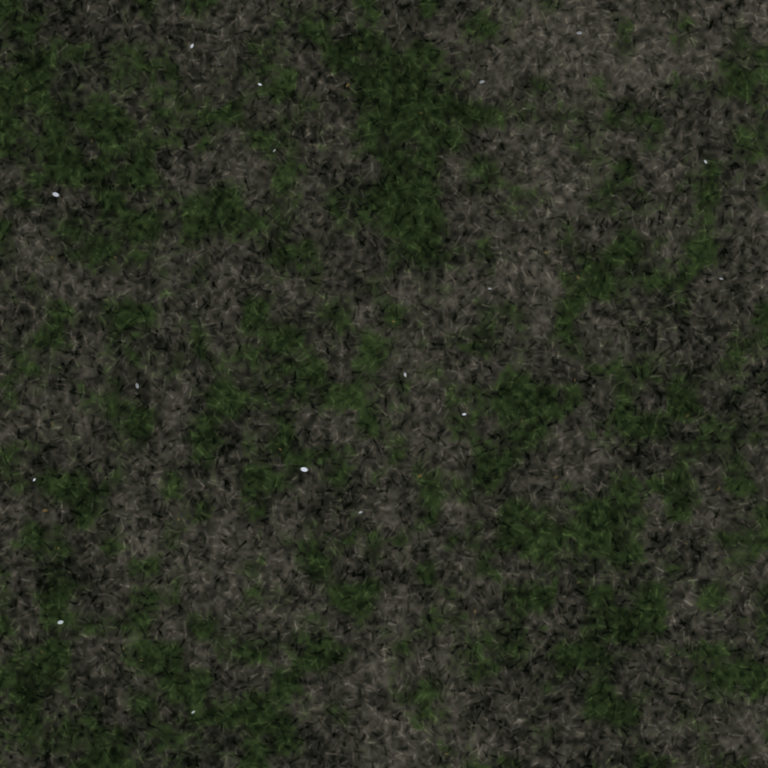
This texture is drawn by a WebGL 2 fragment shader. Its source:

```glsl
#version 300 es
precision highp float;
// Dark, worn lawn: dry straw and soil, mossy green clumps and a few pale flecks.

uniform vec2 u_resolution;
out vec4 fragColor;

const vec3 SOIL = vec3(0.098, 0.102, 0.082);
const vec3 STRAW = vec3(0.305, 0.292, 0.258);
const vec3 LEAF_SHADE = vec3(0.075, 0.105, 0.055);
const vec3 LEAF_LIGHT = vec3(0.205, 0.260, 0.145);
const vec3 FLECK_WHITE = vec3(0.80, 0.83, 0.88);
const vec3 PETAL_TAN = vec3(0.46, 0.38, 0.22);

const float PATCH_SCALE = 4.5;     // broad dry and lush areas
const float CLUMP_SCALE = 27.0;    // single green tufts
const float LITTER_SCALE = 24.0;   // uneven straw cover
const float GRAIN_SCALE = 115.0;   // fine litter
const float GRAIN_CONTRAST = 1.2;
const float BLADE_SCALE = 80.0;    // blade cells across the canvas
const int BLADE_LAYERS = 3;
const float BLADE_WIDTH = 0.0018;
const float BLADE_CONTRAST = 0.82;
const float GREEN_START = 0.42;
const float GREEN_FULL = 0.75;

vec3 hash3(vec2 p) {
    vec3 q = fract(p.xyx * vec3(0.1031, 0.1030, 0.0973));
    q += dot(q, q.yxz + 33.33);
    return fract((q.xxy + q.yzz) * q.zyx);
}

float valueNoise(vec2 p) {
    vec2 cell = floor(p);
    vec2 f = fract(p);
    f = f * f * (3.0 - 2.0 * f);
    float low = mix(hash3(cell).x, hash3(cell + vec2(1, 0)).x, f.x);
    float high = mix(hash3(cell + vec2(0, 1)).x, hash3(cell + vec2(1, 1)).x, f.x);
    return mix(low, high, f.y);
}

// Layered noise, turned between octaves, centred on zero.
float fbm(vec2 p) {
    const mat2 TURN = mat2(0.8, 0.6, -0.6, 0.8);
    float sum = 0.0;
    float weight = 0.53;
    for (int i = 0; i < 4; i++) {
        sum += weight * (valueNoise(p) - 0.5);
        p = TURN * p * 2.03 + 17.3;
        weight *= 0.5;
    }
    return sum;
}

vec2 direction(float turn) {
    float angle = 6.2832 * turn;
    return vec2(cos(angle), sin(angle));
}

// Light and dark strokes lying in every direction.
float blades(vec2 uv, float pixel) {
    float sum = 0.0;
    float halfWidth = max(BLADE_WIDTH, pixel) * BLADE_SCALE;
    for (int layer = 0; layer < BLADE_LAYERS; layer++) {
        vec2 p = uv * BLADE_SCALE + float(layer) * vec2(71.37, 43.61);
        for (int y = -1; y <= 1; y++)
        for (int x = -1; x <= 1; x++) {
            vec2 cell = floor(p) + vec2(x, y);
            vec3 place = hash3(cell);
            vec3 kind = hash3(cell + 211.0);
            vec2 along = direction(place.z);
            vec2 d = p - cell - place.xy;
            float t = dot(d, along);
            float across = dot(d, vec2(-along.y, along.x));
            float beyond = max(abs(t) - mix(0.08, 0.5, kind.y), 0.0);
            float stroke = 1.0 - smoothstep(0.0, halfWidth * 1.5, length(vec2(beyond, across)));
            sum += stroke * (kind.x - 0.48);
        }
    }
    return sum;
}

// Sparse small ellipses; the result is their coverage.
float flecks(vec2 uv, float scale, float chance, float radius, float pixel) {
    vec2 p = uv * scale;
    vec2 cell = floor(p);
    vec3 place = hash3(cell + 517.0);
    vec3 kind = hash3(cell + 829.0);
    vec2 along = direction(place.z);
    vec2 d = (fract(p) - mix(vec2(0.2), vec2(0.8), place.xy)) / scale;
    d = vec2(dot(d, along), dot(d, vec2(-along.y, along.x)) * 1.6);
    float size = radius * mix(0.4, 1.0, kind.y * kind.y);
    float soft = max(pixel, 0.002);
    float cover = 1.0 - smoothstep(size - soft, size + soft, length(d));
    return cover * step(kind.x, chance) * mix(0.5, 1.0, kind.z);
}

void main() {
    vec2 uv = gl_FragCoord.xy / u_resolution.y;
    float pixel = 1.0 / u_resolution.y;

    // Ground structure from broad to fine
    float dryness = fbm(uv * PATCH_SCALE + 3.7);
    float tufts = fbm(uv * CLUMP_SCALE + 41.0);
    float litter = fbm(uv * LITTER_SCALE + 90.0);
    float grain = 0.6 * valueNoise(uv * GRAIN_SCALE)
                + 0.4 * valueNoise(uv.yx * GRAIN_SCALE * 1.8 + 7.0) - 0.5;
    float detail = GRAIN_CONTRAST * grain + BLADE_CONTRAST * blades(uv, pixel);

    // Dry ground and green growth
    float tone = 0.46 + 0.85 * dryness + 0.6 * litter + detail;
    vec3 dry = mix(SOIL, STRAW, clamp(tone, -0.3, 1.6));
    float leafTone = 0.44 + 0.35 * dryness + 0.5 * litter + detail;
    vec3 leaf = mix(LEAF_SHADE, LEAF_LIGHT, clamp(leafTone, -0.25, 1.5));
    float moisture = 0.5 - 0.55 * dryness + 1.05 * tufts + 0.25 * grain;
    vec3 color = mix(dry, leaf, smoothstep(GREEN_START, GREEN_FULL, moisture));

    // Fallen petals and bright scraps
    color = mix(color, PETAL_TAN, 0.7 * flecks(uv, 23.0, 0.07, 0.0035, pixel));
    color = mix(color, FLECK_WHITE, flecks(uv, 7.0, 0.3, 0.0055, pixel));
    fragColor = vec4(color, 1.0);
}
```
